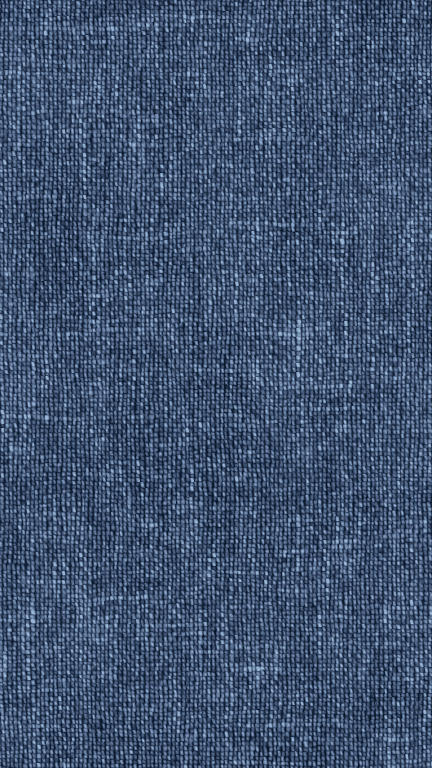
Write a Shadertoy shader that draws this texture.

```glsl
// Blue linen in plain weave: oval thread crowns sit on a nearly straight grid,
// with deep upright gaps and shallower level ones. Uneven yarn, slubs, neps
// and faint wear vary the tone, which is mapped from navy to pale blue.

const float THREADS = 98.0;          // threads across the canvas width
const vec3 NAVY = vec3(0.09, 0.15, 0.24);
const vec3 PALE = vec3(0.48, 0.58, 0.71);
const float MID_BLUE = 0.06;         // extra blue in the middle tones
const float GAP_TONE = -0.08;        // tone between the threads
const float THREAD_GAIN = 1.03;      // brightness of a thread crown
const float WEFT_DIM = 0.84;         // weft brightness relative to warp
const float WOBBLE = 0.55;           // thread waviness, in threads
const float BEAD_SHIFT = 0.20;       // scatter of the crown centres
const float BEAD_VARIATION = 0.55;
const float YARN_VARIATION = 0.45;
const float CLOUD_VARIATION = 0.26;
const float FIBRE_GRAIN = 0.42;
const float SLUB_GAIN = 0.30;
const float NEP_GAIN = 0.25;
const float NEP_SPACING = 13.0;      // in threads
const int SAMPLES = 3;               // antialiasing samples per axis

float hash(vec2 p) {
    vec3 q = fract(p.xyx * vec3(0.1031, 0.1030, 0.0973));
    q += dot(q, q.yzx + 33.33);
    return fract((q.x + q.y) * q.z);
}

float noise(vec2 p) {
    vec2 cell = floor(p);
    vec2 f = fract(p);
    f = f * f * (3.0 - 2.0 * f);
    float low = mix(hash(cell), hash(cell + vec2(1, 0)), f.x);
    float high = mix(hash(cell + vec2(0, 1)), hash(cell + vec2(1, 1)), f.x);
    return mix(low, high, f.y);
}

// Columns drift slowly along their length, rows a little more
vec2 distort(vec2 p) {
    vec2 broad = vec2(noise(p * vec2(0.10, 0.05) + 11.0),
                      noise(p * vec2(0.06, 0.10) + 57.0)) - 0.5;
    vec2 fine = vec2(noise(p * vec2(0.6, 0.2) + 83.0),
                     noise(p * vec2(0.3, 0.6) + 129.0)) - 0.5;
    return p + WOBBLE * (vec2(1.3, 1.7) * broad + vec2(0.7, 1.0) * fine);
}

// Small elongated lumps, at most one in each coarse cell
float neps(vec2 p) {
    vec2 cell = floor(p / NEP_SPACING);
    vec2 centre = 0.25 + 0.5 * vec2(hash(cell + 201.0), hash(cell + 307.0));
    vec2 offset = p - (cell + centre) * NEP_SPACING;
    float stretch = mix(0.6, 1.7, hash(cell + 401.0));
    float radius = mix(0.8, 1.6, hash(cell + 503.0));
    float lump = length(offset * vec2(stretch, 1.0 / stretch)) / radius;
    return step(0.68, hash(cell + 607.0)) * (1.0 - smoothstep(0.4, 1.2, lump));
}

// Tone of the cloth at a point measured in threads
float weaveTone(vec2 p) {
    vec2 q = distort(p);
    vec2 cell = floor(q);
    vec2 f = fract(q) - 0.5;
    bool isWarp = mod(cell.x + cell.y, 2.0) < 0.5;

    // Unevenness of the thread on top, which runs up or across
    float id = isWarp ? cell.x : cell.y + 700.0;
    float along = isWarp ? q.y : q.x;
    float yarn = noise(vec2(id * 7.0 + 0.5, along * 0.14));
    float slub = smoothstep(0.80, 0.95, noise(vec2(id * 5.0, along * 0.09 + 40.0)));

    // Oval crown: tall on the warp, wider and flatter on the weft
    vec2 scatter = vec2(hash(cell + 31.0), hash(cell + 47.0)) - 0.5;
    vec2 local = f + BEAD_SHIFT * scatter;
    local.x += (isWarp ? 0.22 : 0.10) * local.y;
    vec2 reach = isWarp ? vec2(0.43, 0.80) : vec2(0.50, 0.58);
    reach *= 0.92 + 0.16 * yarn + 0.16 * slub;
    vec2 dome = max(1.0 - local * local / (reach * reach), 0.0);
    float crown = dome.x * dome.y;

    float bead = 1.0 + BEAD_VARIATION * (hash(cell + 17.0) - 0.5);
    float strand = 1.0 + YARN_VARIATION * (yarn - 0.5);
    float tone = GAP_TONE + THREAD_GAIN * crown * bead * strand
               * (isWarp ? 1.0 : WEFT_DIM);

    float nep = neps(p);
    tone = mix(tone, 0.45 + 0.3 * crown, 0.5 * nep);
    tone += SLUB_GAIN * slub * (0.3 + crown) + NEP_GAIN * nep * crown;

    // Whole-column streaks, whole-row streaks and broad wear
    float column = noise(vec2(q.x * 0.8 + 71.0, q.y * 0.035));
    float row = noise(vec2(q.x * 0.04, q.y * 0.7 + 33.0));
    float wear = 0.6 * noise(p * 0.06 + 5.0) + 0.4 * noise(p * 0.17 + 29.0);
    float cloud = 0.40 * column + 0.20 * row + 0.60 * wear - 0.6;

    // Fibre grain, slightly drawn out along the upright
    float grain = noise(q * vec2(2.8, 2.0) + 91.0) - 0.5;
    return tone + CLOUD_VARIATION * cloud + FIBRE_GRAIN * grain * (0.5 + crown);
}

void mainImage(out vec4 fragColor, in vec2 fragCoord) {
    float total = 0.0;
    for (int j = 0; j < SAMPLES; j++) {
        for (int i = 0; i < SAMPLES; i++) {
            vec2 jitter = (vec2(i, j) + 0.5) / float(SAMPLES) - 0.5;
            total += weaveTone((fragCoord + jitter) / iResolution.x * THREADS);
        }
    }
    float tone = clamp(total / float(SAMPLES * SAMPLES), -0.15, 1.3);
    vec3 colour = mix(NAVY, PALE, tone);
    colour.b += MID_BLUE * tone * (1.0 - tone);
    fragColor = vec4(colour, 1.0);
}
```
